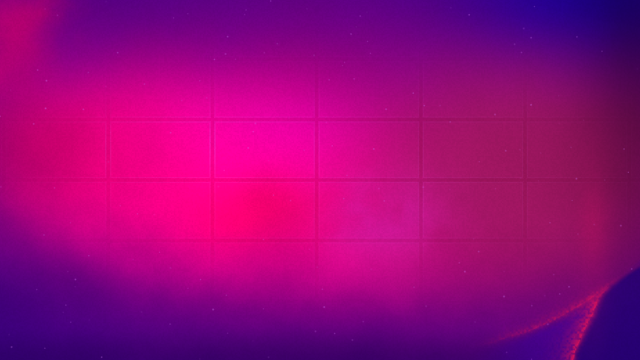
A WebGL 2 fragment shader for this background:

```glsl
#version 300 es
precision highp float;

uniform vec2 u_resolution;
out vec4 fragColor;

// Palette
const vec3 INDIGO = vec3(0.20, 0.00, 0.48);
const vec3 VIOLET = vec3(0.28, 0.00, 0.51);
const vec3 PURPLE = vec3(0.60, 0.01, 0.51);
const vec3 HOT_PINK = vec3(1.00, 0.00, 0.53);
const vec3 MAGENTA = vec3(1.00, 0.00, 0.67);
const vec3 ROSE = vec3(0.99, 0.00, 0.42);
const vec3 CRIMSON = vec3(0.61, 0.09, 0.36);
const vec3 LILAC = vec3(0.80, 0.10, 0.62);
const vec3 BLUE = vec3(0.10, 0.00, 0.59);
const vec3 NEBULA = vec3(0.74, 0.00, 0.43);
const vec3 EMBER = vec3(0.85, 0.07, 0.36);
const vec3 ABYSS = vec3(0.14, 0.00, 0.45);
const vec3 STAR = vec3(0.80, 0.45, 0.95);

// Layout, in canvas heights
const float ASPECT = 16.0 / 9.0;
const vec2 GRID_ORIGIN = vec2(0.8796, 0.5);
const vec2 GRID_CELL = vec2(0.2894, 0.1680);
const float GROOVE = 0.0050;
const float RIM = 0.0014;
const float GRAIN = 0.028;
const float STAR_RATE = 0.04;

float hash(vec2 p) {
    vec3 q = fract(vec3(p.xyx) * 0.1031);
    q += dot(q, q.yzx + 33.33);
    return fract((q.x + q.y) * q.z);
}

float noise(vec2 p) {
    vec2 i = floor(p), f = fract(p);
    f = f * f * (3.0 - 2.0 * f);
    return mix(mix(hash(i), hash(i + vec2(1, 0)), f.x),
               mix(hash(i + vec2(0, 1)), hash(i + vec2(1, 1)), f.x), f.y);
}

float fbm(vec2 p) {
    float sum = 0.0, amp = 0.5;
    for (int i = 0; i < 5; i++) {
        sum += amp * noise(p);
        p = mat2(1.6, 1.2, -1.2, 1.6) * p + 7.3;
        amp *= 0.5;
    }
    return sum;
}

// Soft ellipse; plateau has a flatter middle and a steeper rim
float glow(vec2 p, vec2 center, vec2 radius) {
    vec2 q = (p - center) / radius;
    return exp(-dot(q, q));
}

float plateau(vec2 p, vec2 center, vec2 radius) {
    vec2 q = (p - center) / radius;
    return exp(-pow(dot(q, q), 1.6));
}

vec3 backdrop(vec2 p, float cloud) {
    vec2 w = p + 0.07 * (cloud - 0.5);
    vec3 col = mix(INDIGO, VIOLET, p.y);
    col = mix(col, PURPLE, plateau(w, vec2(0.98, 0.53), vec2(1.06, 0.46)));

    // Hot core, sloping down to the right
    vec2 tilted = w + vec2(0.0, 0.13 * (w.x - 0.64));
    vec3 core = mix(HOT_PINK, MAGENTA, glow(p, vec2(0.82, 0.66), vec2(0.36, 0.17)));
    core = mix(core, ROSE, 0.85 * glow(w, vec2(0.72, 0.40), vec2(0.17, 0.10)));
    core = mix(core, ROSE * 0.92, glow(p, vec2(0.0, 0.58), vec2(0.25, 0.25)));
    col = mix(col, core, plateau(tilted, vec2(0.64, 0.51), vec2(0.77, 0.295)));

    // Muted right side and the lilac cloud
    col = mix(col, CRIMSON, 0.93 * plateau(w, vec2(1.46, 0.52), vec2(0.44, 0.34)));
    float puff = glow(p, vec2(1.06, 0.39), vec2(0.20, 0.13));
    col = mix(col, LILAC, puff * (0.35 + 0.4 * smoothstep(0.38, 0.62, cloud)));

    // Corners
    col = mix(col, BLUE, 0.9 * glow(p, vec2(1.64, 1.03), vec2(0.40, 0.17)));
    col = mix(col, NEBULA, 0.9 * glow(p + 0.25 * (cloud - 0.5), vec2(0.04, 0.92), vec2(0.14, 0.17)));
    col *= 1.0 - 0.35 * glow(p, vec2(ASPECT, 0.85), vec2(0.17, 0.60));
    col *= 1.0 - 0.15 * smoothstep(0.10, 0.0, p.y);
    return col * (0.93 + 0.14 * cloud);
}

// Glowing folds in the lower right
vec3 addFolds(vec3 col, vec2 p, float cloud) {
    float wobble = 0.04 * (cloud - 0.5);
    float dust = 0.5 + noise(p * 170.0);
    float side = p.x - 1.60 - 0.35 * p.y - 3.0 * pow(max(p.y - 0.17, 0.0), 1.5) + wobble;
    float run = p.x - 1.389;
    float under = 0.05 + 0.3 * run + 0.75 * run * run - p.y + wobble;
    float reach = smoothstep(-0.10, 0.14, run);
    float left = smoothstep(0.01, -0.02, side);
    float low = smoothstep(0.24, 0.17, p.y);

    col = mix(col, INDIGO * 1.2, 0.7 * smoothstep(-0.006, 0.035, under) * reach * left);
    float crest = exp(-abs(under) / (under < 0.0 ? 0.018 : 0.006));
    col = mix(col, EMBER, 0.45 * dust * crest * reach * left * low);
    col = mix(col, ABYSS, 0.85 * smoothstep(-0.008, 0.025, side));
    float ridge = exp(-abs(side) / (side < 0.0 ? 0.030 : 0.006));
    col = mix(col, EMBER, min(0.75 * dust, 0.9) * ridge * low * smoothstep(-0.02, 0.02, under));
    float plume = glow(p, vec2(1.65, 0.32), vec2(0.045, 0.20));
    return mix(col, EMBER, 0.40 * plume * cloud);
}

// Recessed grid lines with faint bright rims
vec3 addGrid(vec3 col, vec2 p, float px) {
    vec2 cell = (p - GRID_ORIGIN) / GRID_CELL;
    vec2 d = abs(fract(cell + 0.5) - 0.5) * GRID_CELL;
    vec2 groove = 1.0 - smoothstep(GROOVE - px, GROOVE + px, d);
    vec2 rim = 1.0 - smoothstep(RIM * 0.5, RIM * 0.5 + px, abs(d - GROOVE - RIM));
    float fade = plateau(p, vec2(0.92, 0.52), vec2(0.72, 0.26));
    float shine = 0.07 + 0.26 * glow(p, vec2(0.45, 0.60), vec2(0.35, 0.08));
    float inGroove = max(groove.x, groove.y);
    col *= 1.0 - fade * inGroove * vec3(0.06, 0.15, 0.11);
    return mix(col, STAR, fade * shine * max(rim.x, rim.y) * (1.0 - inGroove));
}

float stars(vec2 p, float px) {
    float sum = 0.0;
    for (int i = 0; i < 3; i++) {
        float scale = 14.0 + 13.0 * float(i);
        vec2 q = p * scale + 19.7 * float(i), id = floor(q);
        vec2 spot = 0.2 + 0.6 * vec2(hash(id + 3.1), hash(id + 8.7));
        float d = length(fract(q) - spot) / scale;
        float size = 0.0010 + 0.0012 * hash(id + 5.3);
        sum += step(hash(id), STAR_RATE) * (1.0 - smoothstep(size - px, size + px, d)) * hash(id + 1.9);
    }
    return sum;
}

void main() {
    vec2 p = gl_FragCoord.xy / u_resolution * vec2(ASPECT, 1.0);
    float px = 1.0 / u_resolution.y;
    float cloud = fbm(p * 5.0 + 2.0);
    vec3 col = backdrop(p, cloud);
    col = addFolds(col, p, cloud);
    col = addGrid(col, p, px);
    col = mix(col, STAR, 0.45 * min(stars(p, px), 1.0));
    col *= 1.0 + GRAIN * (noise(p * 260.0) - 0.5) * 2.0;
    fragColor = vec4(clamp(col, 0.0, 1.0), 1.0);
}
```
